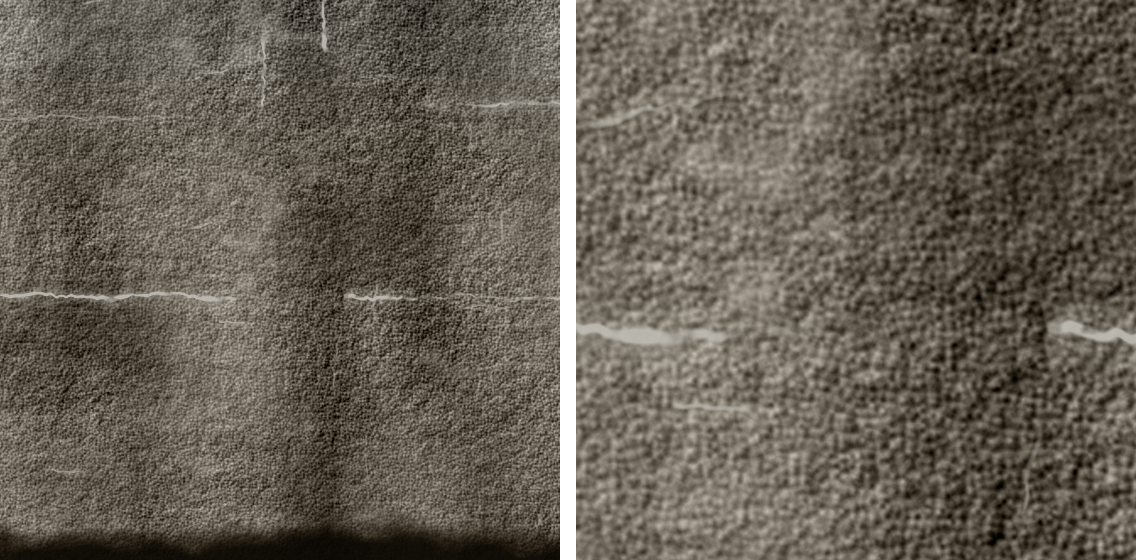
Left, the full canvas; right, a detail of the centre.
Reproduce this texture procedurally as a three.js fragment shader.

```glsl
#define BASE_TONE 0.345
#define GRAIN_SCALE 170.0
#define GRAIN_STRENGTH 0.24
#define BLOTCH_STRENGTH 0.26
#define STREAK_STRENGTH 0.2
#define HAIRLINE_COUNT 26
#define HAIRLINE_WIDTH 0.0011
#define SEAM_HEIGHT 0.47
#define WARM_TINT vec3(0.03, 0.0, -0.046)
#define LIME_COLOR vec3(0.74, 0.73, 0.7)

varying vec2 vUv;

float hash(vec2 p) {
  vec3 q = fract(p.xyx * 0.1031);
  q += dot(q, q.yzx + 33.33);
  return fract((q.x + q.y) * q.z);
}

float noise(vec2 p) {
  vec2 cell = floor(p);
  vec2 f = fract(p);
  f = f * f * (3.0 - 2.0 * f);
  float low = mix(hash(cell), hash(cell + vec2(1.0, 0.0)), f.x);
  float high = mix(hash(cell + vec2(0.0, 1.0)), hash(cell + 1.0), f.x);
  return mix(low, high, f.y);
}

float fbm(vec2 p) {
  float sum = 0.0;
  float amp = 0.5;
  for (int i = 0; i < 5; i++) {
    sum += amp * noise(p);
    p = p * 2.03 + 17.3;
    amp *= 0.5;
  }
  return sum;
}

// Distance to the nearest scattered grain
float cellular(vec2 p) {
  vec2 cell = floor(p);
  float nearest = 2.0;
  for (int y = -1; y <= 1; y++) {
    for (int x = -1; x <= 1; x++) {
      vec2 c = cell + vec2(float(x), float(y));
      vec2 grain = c + vec2(hash(c), hash(c + 71.7));
      nearest = min(nearest, distance(p, grain));
    }
  }
  return nearest;
}

float bump(float x, float center, float width) {
  float d = (x - center) / width;
  return exp(-d * d);
}

// Sandy relief lit from the upper left
float sandRelief(vec2 p) {
  vec2 light = vec2(-0.45, 0.45);
  vec2 q = p * GRAIN_SCALE;
  float pits = cellular(q + light) - cellular(q);
  vec2 r = p * GRAIN_SCALE * 0.48;
  float lumps = noise(r) - noise(r + light);
  float dust = noise(q * 1.95 + 9.0) - 0.5;
  return pits + 0.65 * lumps + 0.95 * dust;
}

// Lime-filled crack running along +x from the origin
float crack(vec2 p, float len, float width, float halo, float seed) {
  float t = p.x / len;
  if (t < 0.0 || t > 1.0 || abs(p.y) > 0.06) return 0.0;
  float bend = 0.012 * (noise(vec2(p.x * 24.0, seed)) - 0.5)
             + 0.005 * (noise(vec2(p.x * 110.0, seed + 5.0)) - 0.5);
  float d = abs(p.y - bend);
  float w = width * (0.3 + 1.3 * noise(vec2(p.x * 38.0, seed + 9.0)));
  float wear = 0.35 + 0.65 * smoothstep(0.2, 0.65, noise(p * vec2(70.0, 160.0) + seed));
  float core = 1.0 - smoothstep(w * 0.4, w + 0.0016, d);
  float bloom = halo * exp(-d / (width * 4.0)) * noise(p * 55.0 + seed);
  float ends = smoothstep(0.0, 0.12, t) * (1.0 - smoothstep(0.75, 1.0, t));
  return ends * (core * wear + bloom);
}

float hairlines(vec2 p) {
  float sum = 0.0;
  for (int i = 0; i < HAIRLINE_COUNT; i++) {
    float id = float(i) + 1.0;
    vec2 start = fract(0.31 + id * vec2(0.754878, 0.569840));
    float pick = hash(vec2(id, 4.0));
    float angle = (pick < 0.55 ? 1.5708 : 0.0) + 0.5 * (hash(vec2(id, 8.0)) - 0.5) * pick;
    vec2 dir = vec2(cos(angle), sin(angle));
    vec2 d = p - start;
    vec2 local = vec2(dot(d, dir), dot(d, vec2(-dir.y, dir.x)));
    float len = mix(0.05, 0.15, hash(vec2(id, 13.0)));
    float strength = mix(0.2, 0.7, hash(vec2(id, 21.0)));
    sum += strength * crack(local, len, HAIRLINE_WIDTH, 0.4, id * 3.7);
  }
  return sum;
}

void main() {
  vec2 p = vUv;

  // Broad stains: damp columns, blotches and trowel streaks
  float tone = BASE_TONE + BLOTCH_STRENGTH * (fbm(p * 5.0 + 3.0) - 0.48);
  tone += STREAK_STRENGTH * (fbm(p * vec2(13.0, 2.2) + 40.0) - 0.48);
  tone += 0.12 * (fbm(p * vec2(9.0, 55.0) + 12.0) - 0.48);
  tone -= 0.065 * bump(p.x, 0.14, 0.07) * smoothstep(0.25, 0.6, p.y);
  tone -= 0.065 * bump(p.x, 0.56, 0.07);
  tone -= 0.07 * bump(p.x, 0.74, 0.06) * smoothstep(0.25, 0.55, p.y);
  tone += 0.055 * bump(p.x, 0.37, 0.13) * bump(p.y, 0.5, 0.35);
  tone += 0.08 * (bump(p.x, 1.0, 0.1) + bump(p.x, 0.0, 0.06)) * bump(p.y, 0.9, 0.13);
  float chalk = smoothstep(0.6, 0.78, fbm(p * vec2(9.0, 12.0) + 25.0));
  tone += 0.09 * chalk + 0.05 * bump(p.y, 0.055, 0.025) * noise(p * vec2(7.0, 30.0));

  // Fine surface grain
  float roughness = mix(0.75, 1.25, noise(p * 7.0 + 60.0)) * (1.0 - 0.3 * chalk);
  tone += GRAIN_STRENGTH * roughness * sandRelief(p);

  // Soot along the bottom edge
  float sootTop = 0.032 + 0.05 * (fbm(p * vec2(14.0, 20.0)) - 0.45) + 0.02 * bump(p.x, 0.65, 0.14);
  float soot = 1.0 - smoothstep(sootTop - 0.025, sootTop + 0.035, p.y);
  tone = mix(tone, 0.025, 0.93 * soot);

  // Seams, two open cracks and scattered hairlines
  float lime = hairlines(p);
  lime += crack(p - vec2(-0.1, SEAM_HEIGHT), 0.62, 0.0036, 0.7, 2.0);
  lime += crack(p - vec2(0.61, SEAM_HEIGHT), 0.16, 0.0032, 0.6, 31.0);
  lime += 0.7 * crack(p - vec2(0.74, SEAM_HEIGHT), 0.4, 0.0018, 0.6, 47.0);
  lime += 0.5 * crack(p - vec2(0.74, 0.812), 0.4, 0.003, 1.6, 58.0);
  lime += 0.5 * crack(p - vec2(-0.1, 0.793), 0.5, 0.0016, 0.8, 66.0);
  lime += crack(vec2(p.y - 0.8, p.x - 0.472), 0.15, 0.0032, 0.4, 74.0);
  lime += crack(vec2(p.y - 0.9, p.x - 0.583), 0.16, 0.0036, 0.4, 83.0);

  vec3 tint = WARM_TINT + vec3(-0.012, 0.0, 0.014) * smoothstep(0.6, 1.0, p.y);
  vec3 color = max(vec3(tone) + tint * smoothstep(-0.05, 0.15, tone), 0.0);
  color = mix(color, LIME_COLOR, clamp(lime * 0.85, 0.0, 0.95) * (1.0 - soot));
  gl_FragColor = vec4(color, 1.0);
}
```
